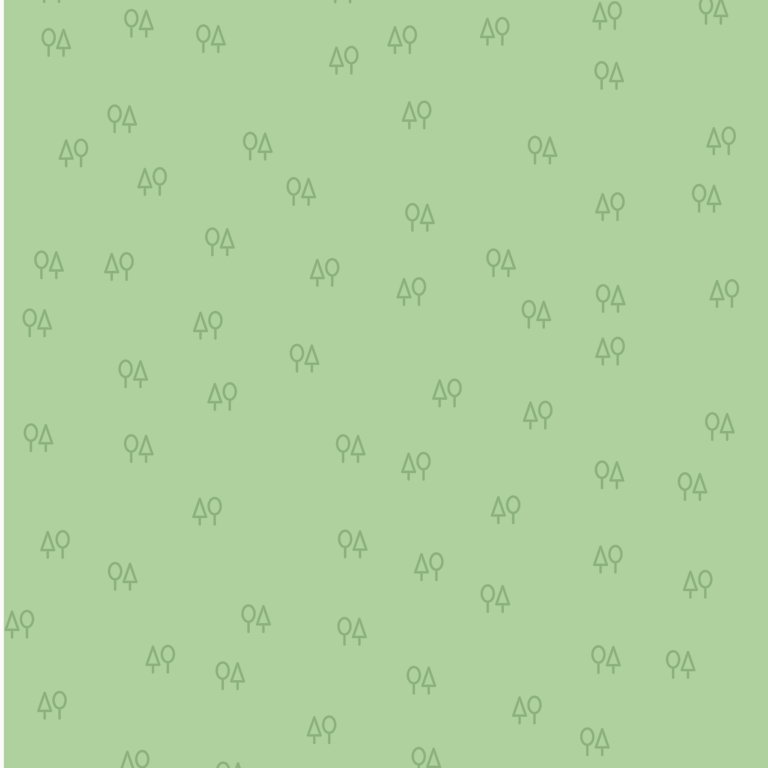
Give the GLSL for this pattern, as a three.js fragment shader.

```glsl
// Pale green ground scattered with small outlined pairs of trees, one round
// and one pointed. Each cell of a staggered grid holds one jittered pair,
// mirrored at random and drawn from stroke distances; a pale strip edges the left.

#define CELLS 8.2          // pairs across the canvas
#define STAGGER 0.38       // vertical shift from column to column, in cells
#define JITTER 0.036       // largest offset of a pair from its cell centre
#define ROUND_LEFT 0.64    // share of pairs with the round tree on the left
#define HALF_GAP 0.0097    // half the distance between the two trunks
#define HALF_STROKE 0.0016 // half the line width
#define SOFTNESS 0.0011    // half the width of the blurred line edge
#define EDGE_STRIP 0.005   // width of the pale left strip

varying vec2 vUv;

const vec3 GROUND = vec3(0.682, 0.820, 0.620);
const vec3 LINE = vec3(0.550, 0.692, 0.488);
const vec3 STRIP = vec3(0.985, 0.99, 0.98);

vec3 hash3(vec2 cell) {
  vec3 q = fract(vec3(cell.xyx) * vec3(0.1031, 0.1030, 0.0973));
  q += dot(q, q.yxz + 33.33);
  return fract((q.xxy + q.yzz) * q.zyx);
}

float segmentDistance(vec2 p, vec2 a, vec2 b) {
  vec2 ab = b - a;
  return length(p - a - ab * clamp(dot(p - a, ab) / dot(ab, ab), 0.0, 1.0));
}

float ovalOutline(vec2 p, vec2 radii) {
  float k = length(p / radii);
  float slope = length(p / (radii * radii));
  return abs(k - 1.0) * k / max(slope, 0.001);
}

// Oval crown on a long trunk
float roundTree(vec2 p) {
  float crown = ovalOutline(p - vec2(0.0, 0.0065), vec2(0.0078, 0.0106));
  float trunk = segmentDistance(p, vec2(0.0, -0.0041), vec2(0.0, -0.0172));
  return min(crown, trunk);
}

// Triangular crown on a short trunk, folded about its axis
float pointedTree(vec2 p) {
  p.x = abs(p.x);
  vec2 corner = vec2(0.0082, -0.0074);
  vec2 base = vec2(0.0, corner.y);
  float side = segmentDistance(p, vec2(0.0, 0.0161), corner);
  float bottom = segmentDistance(p, base, corner);
  float trunk = segmentDistance(p, base, vec2(0.0, -0.0172));
  return min(min(side, bottom), trunk);
}

float treePair(vec2 p) {
  vec2 shift = vec2(HALF_GAP, 0.0);
  return min(roundTree(p + shift), pointedTree(p - shift));
}

void main() {
  // Staggered grid; the jitter keeps every pair inside its own cell
  vec2 grid = vUv * CELLS;
  grid.y += STAGGER * floor(grid.x);
  vec2 cell = floor(grid);
  vec3 rnd = hash3(cell + 17.0);
  vec2 p = (fract(grid) - 0.5) / CELLS;
  p -= (rnd.xy * 2.0 - 1.0) * JITTER;
  p.x *= rnd.z < ROUND_LEFT ? 1.0 : -1.0;

  // Soft strokes over the flat ground, then the left strip
  float ink = 1.0 - smoothstep(HALF_STROKE - SOFTNESS, HALF_STROKE + SOFTNESS, treePair(p));
  vec3 color = mix(GROUND, LINE, ink);
  float inside = smoothstep(EDGE_STRIP - SOFTNESS, EDGE_STRIP + SOFTNESS, vUv.x);
  gl_FragColor = vec4(mix(STRIP, color, inside), 1.0);
}
```
